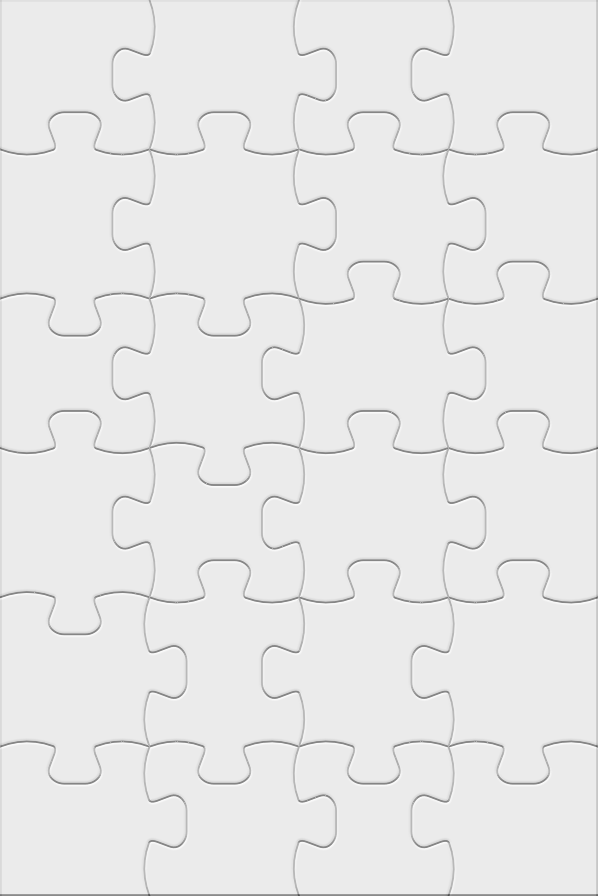
Reproduce this pattern procedurally as a WebGL 1 fragment shader.

```glsl
precision highp float;
// Pale embossed jigsaw sheet, four pieces across and six down.
uniform vec2 u_resolution;

const vec2 PIECES = vec2(4.0, 6.0);
const vec3 CARD = vec3(0.92);
const float LINE_HALF_WIDTH = 0.006;   // in piece widths
const float FAR = 9.0;

// The shorter of two offsets.
vec2 closer(vec2 a, vec2 b) {
  return dot(a, a) < dot(b, b) ? a : b;
}

// Offset from the nearest point of a segment to p.
vec2 fromSegment(vec2 p, vec2 a, vec2 b) {
  vec2 q = p - a;
  vec2 e = b - a;
  return q - e * clamp(dot(q, e) / dot(e, e), 0.0, 1.0);
}

// Offset from a quadratic curve with control point c.
vec2 fromCurve(vec2 p, vec2 a, vec2 c, vec2 b) {
  vec2 best = vec2(FAR);
  vec2 last = a;
  for (int i = 1; i <= 6; i++) {
    float t = float(i) / 6.0;
    vec2 next = mix(mix(a, c, t), mix(c, b, t), t);
    best = closer(best, fromSegment(p, last, next));
    last = next;
  }
  return best;
}

// Offset from one seam: centred on x = 0, tab towards +y, mirrored halves.
vec2 fromSeam(vec2 p) {
  vec2 q = vec2(abs(p.x), p.y);
  vec2 foot = vec2(0.145, -0.004);
  vec2 neck = vec2(0.137, 0.050);
  vec2 shoulder = vec2(0.167, 0.130);
  vec2 cheek = vec2(0.152, 0.215);
  vec2 crown = vec2(0.070, 0.248);
  vec2 o = fromCurve(q, vec2(0.5, 0.0), vec2(0.32, -0.068), foot);
  o = closer(o, fromCurve(q, foot, vec2(0.122, 0.005), neck));
  o = closer(o, fromSegment(q, neck, shoulder));
  o = closer(o, fromCurve(q, shoulder, vec2(0.187, 0.18), cheek));
  o = closer(o, fromCurve(q, cheek, vec2(0.118, 0.248), crown));
  o = closer(o, fromSegment(q, crown, vec2(0.0, crown.y)));
  return vec2(p.x < 0.0 ? -o.x : o.x, o.y);
}

// Reads one binary digit of a mask as a tab direction, -1 or +1.
float tabDirection(float mask, float index) {
  return 2.0 * mod(floor((mask + 0.5) / exp2(index)), 2.0) - 1.0;
}

// Masks of upward tabs per horizontal line and rightward tabs per vertical one.
float upMask(float line) {
  return line < 1.5 ? 0.0 : line < 2.5 ? 14.0 : line < 3.5 ? 13.0
       : line < 4.5 ? 12.0 : 15.0;
}

float rightMask(float line) {
  return line < 1.5 ? 3.0 : line < 2.5 ? 49.0 : 28.0;
}

vec2 fromHorizontal(vec2 g, float line) {
  if (line < 0.5 || line > PIECES.y - 0.5) return vec2(FAR);
  float dir = tabDirection(upMask(line), floor(g.x));
  vec2 o = fromSeam(vec2(fract(g.x) - 0.5, (g.y - line) * dir));
  return vec2(o.x, o.y * dir);
}

vec2 fromVertical(vec2 g, float line) {
  if (line < 0.5 || line > PIECES.x - 0.5) return vec2(FAR);
  float dir = tabDirection(rightMask(line), floor(g.y));
  vec2 o = fromSeam(vec2(fract(g.y) - 0.5, (g.x - line) * dir));
  return vec2(o.y * dir, o.x);
}

// Antialiased stroke around distance zero.
float stroke(float d, float halfWidth, float px) {
  return 1.0 - smoothstep(halfWidth - 0.6 * px, halfWidth + 0.6 * px, d);
}

// Groove tone: dark where it faces up or down, with a lit lower lip.
float grooveTone(vec2 o, float px) {
  float d = length(o);
  vec2 n = o / max(d, 0.0001);
  float dark = mix(0.20, 0.40, smoothstep(0.1, 0.9, abs(n.y)));
  float core = stroke(d, LINE_HALF_WIDTH, px);
  float side = dot(n, normalize(vec2(-0.4, 1.0)));
  float soft = (1.0 - core) * (1.0 - smoothstep(0.008, 0.026, d));
  return -dark * core + soft * (side > 0.0 ? -0.08 : 0.07) * abs(side);
}

// Bevel of the outer edge, heaviest along the bottom.
float frameTone(vec2 g, float px) {
  vec2 far = PIECES - g;
  float w = 2.0 * LINE_HALF_WIDTH;
  return -0.38 * stroke(g.y, w, px) - 0.14 * stroke(far.x, w, px)
       - 0.07 * stroke(g.x, w, px) - 0.04 * stroke(far.y, w, px);
}

void main() {
  vec2 g = gl_FragCoord.xy / u_resolution * PIECES;
  float px = PIECES.y / u_resolution.y;
  vec2 cell = floor(g);
  vec2 o = closer(fromHorizontal(g, cell.y), fromHorizontal(g, cell.y + 1.0));
  o = closer(o, closer(fromVertical(g, cell.x), fromVertical(g, cell.x + 1.0)));
  gl_FragColor = vec4(CARD + grooveTone(o, px) + frameTone(g, px), 1.0);
}
```
